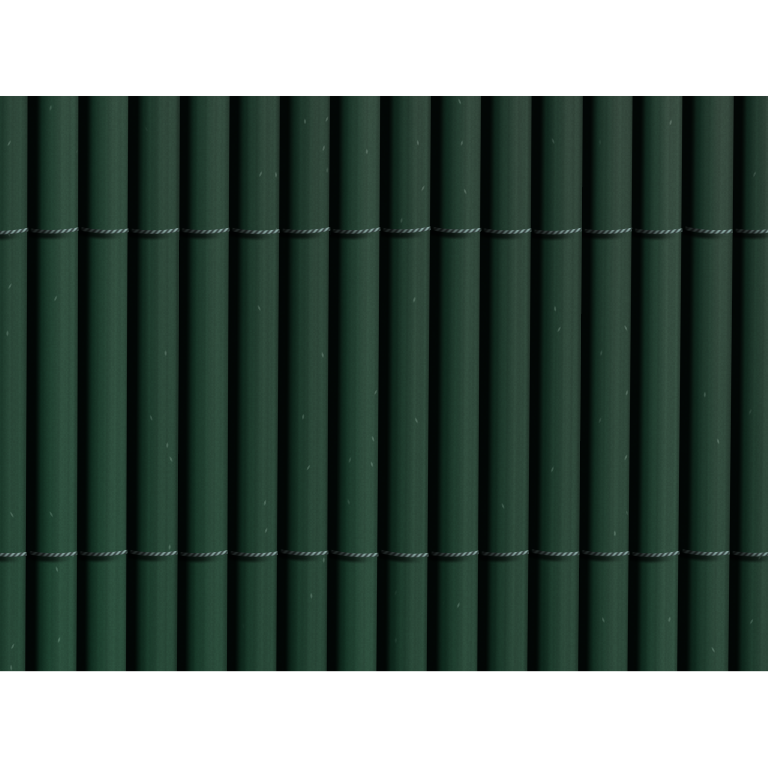
Write a Shadertoy shader that draws this texture.

```glsl
// Draws a fence mat of dark green plastic canes, bound by two rows of twisted thread, on white.

const vec3 PAPER     = vec3(1.00);
const vec3 GAP       = vec3(0.008, 0.025, 0.018);
const vec3 CANE_DARK = vec3(0.06, 0.15, 0.11);
const vec3 CANE_MID  = vec3(0.13, 0.23, 0.18);
const vec3 CANE_LIT  = vec3(0.20, 0.29, 0.24);
const vec3 THREAD    = vec3(0.56, 0.68, 0.66);

const vec2 BAND = vec2(0.126, 0.875);   // bottom and top of the mat
const float TAU = 6.2832;

float hash(vec2 p) {
    p = fract(p * vec2(0.1031, 0.1137));
    p += dot(p, p.yx + 33.33);
    return fract((p.x + p.y) * p.x * 57.31);
}

// Signed random value in -1..1 for one cane
float vary(float id, float seed) {
    return 2.0 * hash(vec2(id + 40.0, seed)) - 1.0;
}

// Antialiased coverage of the range a..b
float span(float x, float a, float b, float soft) {
    return smoothstep(a - soft, a + soft, x) * (1.0 - smoothstep(b - soft, b + soft, x));
}

// Fine lengthwise streaks from layered sines
float streaks(float f, float id, float y) {
    float phase = 9.0 * vary(id, 3.0);
    float drift = 0.5 * sin(y * 7.0 + phase);
    return 0.5 * sin(f * 29.0 + phase + drift)
         + 0.3 * sin(f * 61.0 - phase * 2.0 + drift)
         + 0.2 * sin(f * 97.0 + phase * 3.0);
}

// Sparse cellular dust: one short upright fleck in a few of the cells
float dust(vec2 p, float cells, float share, float soft) {
    vec2 cell = floor(p * cells);
    vec2 center = 0.2 + 0.6 * vec2(hash(cell + 7.0), hash(cell + 19.0));
    vec2 offset = (fract(p * cells) - center) / cells;
    offset.x += offset.y * (hash(cell + 31.0) - 0.5);
    float d = length(offset * vec2(1.0, 0.45));
    return step(hash(cell + 3.0), share) * (1.0 - smoothstep(0.0004, 0.0008 + soft, d));
}

// Shading across one cane: shadowed left flank, lit right side, thin dark rim
vec3 caneColor(float f, float id, vec2 uv) {
    float tone = 0.03 * vary(id, 5.0);
    vec3 color = mix(GAP, CANE_DARK, smoothstep(0.13, 0.29, f));
    color = mix(color, CANE_MID, smoothstep(0.25, 0.46, f + tone));
    color = mix(color, CANE_LIT, smoothstep(0.44, 0.72, f + tone));
    color *= 1.0 - 0.28 * smoothstep(0.88, 1.0, f);
    color *= 1.0 + 0.05 * streaks(f, id, uv.y) + 0.05 * vary(id, 8.0);
    // greener towards the bottom, greyer towards the upper right
    float grey = clamp(0.5 * uv.x + 0.9 * (uv.y - 0.25), 0.0, 1.0);
    return color * mix(vec3(0.80, 1.0, 0.93), vec3(1.04, 0.98, 1.0), grey);
}

// Lays one row of thread and its cast shadow over the cane
vec3 addThread(vec3 color, float f, float id, float y, float row, float soft) {
    float slope = 0.0035 * vary(id, row * 50.0);
    float sag = 0.012 * (f - 0.55) * (f - 0.55);
    float d = y - row - sag - slope * (f - 0.5) - 0.001 * vary(id, row * 90.0);

    float shadow = span(d, -0.009, -0.001, 0.003) * (1.0 - smoothstep(0.35, 0.95, f));
    color *= 1.0 - 0.65 * shadow;

    float cover = span(d, -0.0024, 0.0024, soft) * span(f, 0.06, 0.985, 0.03);
    float twist = 0.5 + 0.5 * sin(TAU * (f * 9.0 - d * 130.0));
    float light = mix(0.22, 0.95, smoothstep(0.1, 0.8, f)) * mix(0.45, 1.0, twist);
    light *= 1.0 - 0.3 * smoothstep(0.0, 0.0028, -d);
    return mix(color, THREAD * light, cover);
}

void mainImage(out vec4 fragColor, in vec2 fragCoord) {
    vec2 uv = fragCoord / iResolution.xy;
    float pixel = 1.0 / min(iResolution.x, iResolution.y);

    // Canes lean slightly and spread a little towards the top
    float height = (uv.y - BAND.x) / (BAND.y - BAND.x);
    float pitch = mix(0.0653, 0.0656, height);
    float u = (uv.x - mix(0.0352, 0.0378, height)) / pitch;
    float id = floor(u);
    float f = fract(u);

    // Each cane has its own edges and a faint bow
    float bow = 0.012 * sin(height * 4.0 + 6.0 * vary(id, 2.0));
    float left = 0.13 + 0.025 * vary(id, 1.0) + bow;
    float right = 0.98 + 0.015 * vary(id, 4.0) + 0.3 * bow;
    float soft = 0.7 * pixel / pitch;

    vec3 color = mix(GAP, caneColor(f, id, uv), span(f, left, right, soft));

    // Wear: pale flecks and fine mottling on the lit plastic
    float lit = smoothstep(0.25, 0.5, f) * (1.0 - smoothstep(right - 0.06, right, f));
    color += 0.13 * lit * dust(uv, 34.0, 0.13, pixel);
    color *= 1.0 + 0.06 * (hash(floor(uv * 512.0)) - 0.5);

    color = addThread(color, f, id, uv.y, 0.698, 0.6 * pixel);
    color = addThread(color, f, id, uv.y, 0.278, 0.6 * pixel);

    color = mix(PAPER, color, span(uv.y, BAND.x, BAND.y, 0.6 * pixel));
    fragColor = vec4(color, 1.0);
}
```
